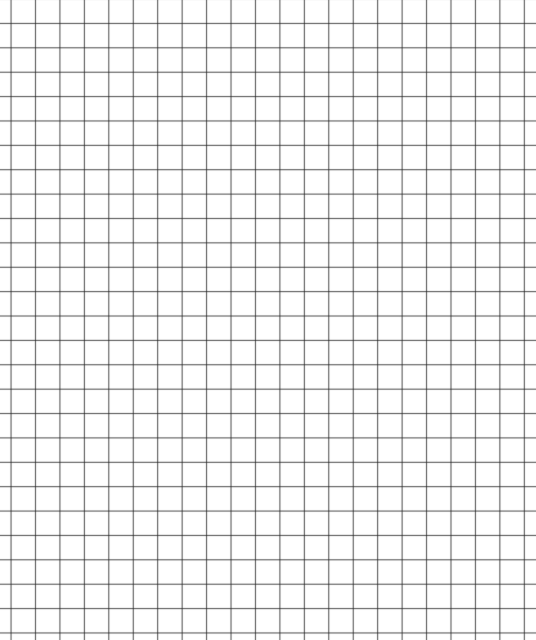
A Shadertoy shader for this pattern:

```glsl
// Plain squared paper: thin dark grey rules on white, in an even square grid.
// Each axis repeats with fract; a line's ink is its width seen through a
// bell-shaped filter, so hairlines fade gently into the paper at any size.

#define CELLS vec2(21.93, 26.25)        // repeats across and down
#define FIRST_LINE vec2(0.0206, 0.0110) // first rules, as parts of the canvas
#define LINE_WIDTH 0.0013               // in canvas heights
#define SOFTNESS 0.48                   // filter spread, in pixels
#define PAPER vec3(1.0)
#define INK vec3(0.15)

// Signed distance to the nearest rule on each axis, in canvas heights
vec2 gridDistance(vec2 uv, vec2 aspect) {
    vec2 cell = (uv - FIRST_LINE) * CELLS;
    return (fract(cell + 0.5) - 0.5) * aspect / CELLS;
}

// Smooth step from 0 to 1, close to the integral of a bell curve
vec2 softEdge(vec2 dist, float spread) {
    return 0.5 + 0.5 * tanh(clamp(0.85 * dist / spread, -8.0, 8.0));
}

// Share of the filter that a line covers on each axis
vec2 lineCoverage(vec2 dist, float width, float spread) {
    return softEdge(dist + 0.5 * width, spread)
         - softEdge(dist - 0.5 * width, spread);
}

void mainImage(out vec4 fragColor, in vec2 fragCoord) {
    vec2 uv = fragCoord / iResolution.xy;
    vec2 aspect = iResolution.xy / iResolution.y;
    float spread = SOFTNESS / iResolution.y;

    vec2 rules = lineCoverage(gridDistance(uv, aspect), LINE_WIDTH, spread);

    // Union of both rule directions
    float ink = 1.0 - (1.0 - rules.x) * (1.0 - rules.y);
    fragColor = vec4(mix(PAPER, INK, ink), 1.0);
}
```
